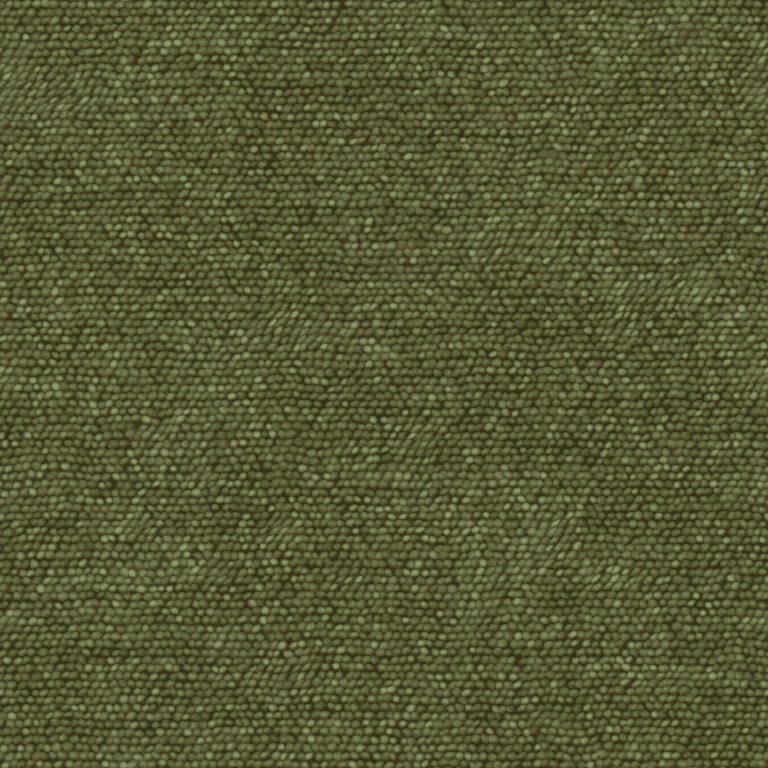
This texture is drawn by a three.js fragment shader. Its source:

```glsl
// Olive green plain-weave cloth with uneven staggered yarn knots and small slubs.
#define KNOTS_ACROSS 84.0
#define ROWS_DOWN 96.0
#define KNOT_RADIUS vec2(0.60, 0.61)
#define JITTER 0.28
#define WOBBLE 0.24
#define STREAK 0.17
#define PATCH 0.07
#define FIBRE 0.26
#define SHADOW_COLOR vec3(0.188, 0.184, 0.072)
#define YARN_COLOR vec3(0.335, 0.343, 0.200)
#define LIGHT_COLOR vec3(0.560, 0.595, 0.425)

varying vec2 vUv;

float hash(vec2 p) {
  vec3 q = fract(vec3(p.xyx) * 0.1031);
  q += dot(q, q.yzx + 33.33);
  return fract((q.x + q.y) * q.z);
}

// Value noise that repeats after "period" cells.
float noise(vec2 uv, vec2 period, float seed) {
  vec2 p = uv * period;
  vec2 cell = floor(p);
  vec2 f = fract(p);
  f = f * f * (3.0 - 2.0 * f);
  vec2 a = mod(cell, period) + seed;
  vec2 b = mod(cell + 1.0, period) + seed;
  return mix(mix(hash(a), hash(vec2(b.x, a.y)), f.x),
             mix(hash(vec2(a.x, b.y)), hash(b), f.x), f.y);
}

// Returns height, brightness and lit side (-1 to 1) of the topmost knot.
vec3 weave(vec2 p, float slub) {
  vec2 grid = vec2(KNOTS_ACROSS, ROWS_DOWN);
  float row = floor(p.y);
  vec3 best = vec3(0.0, 0.5, 0.0);
  for (int j = -1; j <= 1; j++) {
    float y = row + float(j);
    float stagger = 0.5 * mod(y, 2.0);
    float column = floor(p.x - stagger);
    for (int i = -1; i <= 1; i++) {
      vec2 cell = vec2(column + float(i), y);
      vec2 id = mod(cell, grid);
      vec2 shift = vec2(hash(id + 11.0), hash(id + 47.0)) - 0.5;
      vec2 d = p - cell - vec2(stagger + 0.5, 0.5) - shift * JITTER * vec2(1.3, 0.8);
      d.x -= d.y * mix(0.7 * hash(id + 59.0) - 0.25, 0.6, slub);
      float size = mix(0.84, 1.12, hash(id + 83.0));
      d /= KNOT_RADIUS * size * mix(vec2(1.0), vec2(0.88, 1.12), slub);
      float height = max(0.0, 1.0 - dot(d, d));
      // Light falls from the upper left.
      float lit = clamp(0.8 * d.y - 0.45 * d.x, -1.0, 1.0);
      if (height > best.x) best = vec3(height, hash(id + 131.0), lit);
    }
  }
  return best;
}

void main() {
  vec2 uv = vUv;

  // Loose yarns bend a little and gather into small diagonal slubs.
  vec2 bend = vec2(noise(uv, vec2(30.0, 40.0), 3.0),
                   noise(uv, vec2(24.0, 20.0), 29.0)) - 0.5;
  vec2 p = uv * vec2(KNOTS_ACROSS, ROWS_DOWN) + bend * WOBBLE * 2.0;
  float slub = smoothstep(0.74, 0.96, noise(uv, vec2(11.0, 16.0), 61.0));
  vec3 knot = weave(p, slub);

  // Uneven dye along the rows, down the columns and in broad patches.
  float rows = noise(uv, vec2(14.0, ROWS_DOWN), 97.0) - 0.5;
  float bands = noise(uv, vec2(7.0, 40.0), 151.0) - 0.5;
  float columns = noise(uv, vec2(KNOTS_ACROSS, 9.0), 173.0) - 0.5;
  float patches = noise(uv, vec2(6.0, 7.0), 211.0) - 0.5;
  float fibre = noise(uv + vec2(0.3 * uv.y, 0.0), vec2(250.0, 270.0), 19.0) - 0.5;

  // Height becomes tone; the seam between rows sits in shadow.
  float seam = 0.5 + 0.5 * cos(6.28318 * p.y);
  float tone = 0.125 + knot.x * mix(0.42, 0.66, knot.y) * (1.0 + 0.4 * knot.z);
  tone += 0.09 * knot.z * smoothstep(0.0, 0.4, knot.x) - 0.06 * (1.0 - slub) * seam;
  tone += STREAK * (0.7 * rows + 0.4 * bands + 0.45 * columns);
  tone += PATCH * patches + FIBRE * fibre + 0.04 * slub;

  // A few knots carry a pale worn tip.
  tone += 0.20 * smoothstep(0.75, 1.0, knot.y) * smoothstep(0.45, 0.9, knot.x);
  tone = clamp(tone, 0.0, 1.0);

  vec3 color = mix(SHADOW_COLOR, YARN_COLOR, smoothstep(-0.08, 0.42, tone));
  color = mix(color, LIGHT_COLOR, clamp((tone - 0.38) / 0.62, 0.0, 1.0));
  // Shaded sides lean brown, lit sides green.
  color -= vec3(0.016, -0.004, 0.0) * knot.z;
  gl_FragColor = vec4(color, 1.0);
}
```
